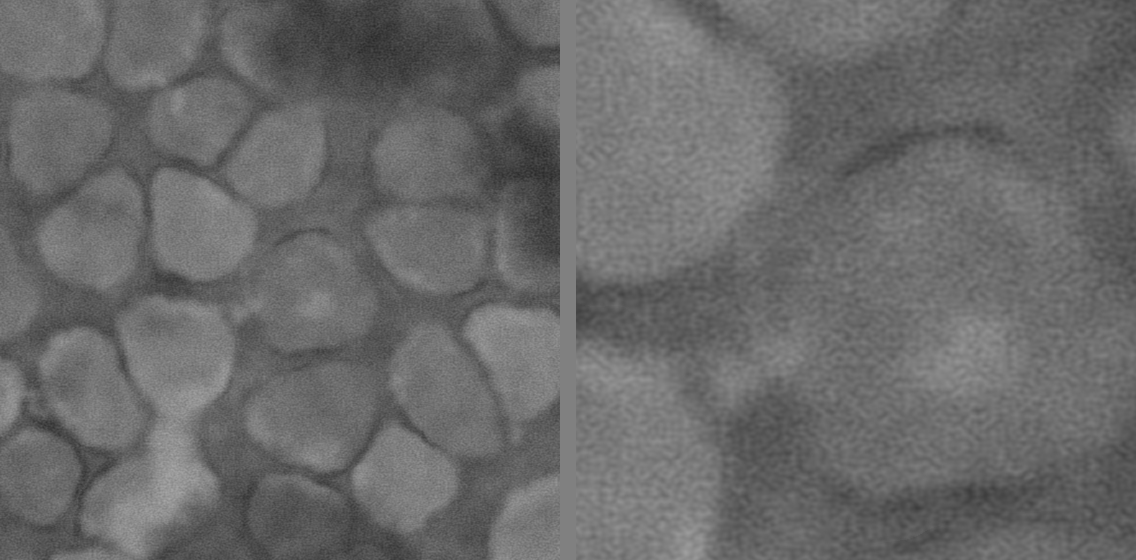
Left: the whole. Right: its middle third, enlarged.
This texture is drawn by a Shadertoy shader. Its source:

```glsl
// Soft grey micrograph of packed round cells with dark gaps, pale patches and film grain.
#define CELLS 4.7        // cells across the canvas
#define JITTER 0.72      // irregularity of the packing
#define ROUNDING 14.0    // higher gives sharper cell corners
#define GAP_TONE 0.365
#define CELL_TONE 0.455
#define CELL_SPREAD 0.085
#define DARK_TONE 0.225
#define PALE_TONE 0.60
#define MEMBRANE 0.085   // darkness of the cell outlines
#define MOTTLE 0.052
#define GRAIN 0.105
#define GRAIN_SCALE 235.0

vec2 hash22(vec2 p) {
    vec3 q = fract(p.xyx * vec3(0.1031, 0.1030, 0.0973));
    q += dot(q, q.yzx + 33.33);
    return fract((q.xx + q.yz) * q.zy);
}

float gradientNoise(vec2 p) {
    vec2 i = floor(p), f = p - i;
    vec2 u = f * f * f * (f * (f * 6.0 - 15.0) + 10.0);
    vec2 e = vec2(0.0, 1.0);
    float a = dot(hash22(i) * 2.0 - 1.0, f);
    float b = dot(hash22(i + e.yx) * 2.0 - 1.0, f - e.yx);
    float c = dot(hash22(i + e.xy) * 2.0 - 1.0, f - e.xy);
    float d = dot(hash22(i + e.yy) * 2.0 - 1.0, f - e.yy);
    return mix(mix(a, b, u.x), mix(c, d, u.x), u.y);
}

float fbm(vec2 p) {
    float sum = 0.0, amp = 1.0;
    for (int i = 0; i < 4; i++) {
        sum += amp * gradientNoise(p);
        p = mat2(1.6, 1.2, -1.2, 1.6) * p + 7.3;
        amp *= 0.55;
    }
    return sum;
}

// Soft-edged stroke from a to b: 1 inside, 0 beyond the outer radius
float softStroke(vec2 p, vec2 a, vec2 b, float inner, float outer) {
    vec2 ab = b - a;
    float t = clamp(dot(p - a, ab) / dot(ab, ab), 0.0, 1.0);
    return 1.0 - smoothstep(inner, outer, length(p - a - ab * t));
}

vec2 cellOffset(vec2 id) {
    return 0.5 + JITTER * (hash22(id + 11.0) - 0.5);
}

// x: rounded distance inside the cell wall, y: random value of the cell
vec2 packedCells(vec2 p) {
    vec2 base = floor(p), f = p - base;
    vec2 nearest = vec2(0.0), toCentre = vec2(9.0);
    for (int y = -1; y <= 1; y++)
    for (int x = -1; x <= 1; x++) {
        vec2 g = vec2(x, y);
        vec2 r = g + cellOffset(base + g) - f;
        if (dot(r, r) < dot(toCentre, toCentre)) { toCentre = r; nearest = g; }
    }
    vec2 rnd = hash22(base + nearest + 47.0);
    float radius = mix(0.52, 0.72, rnd.x);
    float walls = exp(-ROUNDING * (radius - length(toCentre)));
    for (int y = -2; y <= 2; y++)
    for (int x = -2; x <= 2; x++) {
        vec2 g = nearest + vec2(x, y);
        vec2 r = g + cellOffset(base + g) - f;
        vec2 across = r - toCentre;
        if (dot(across, across) > 1e-4)
            walls += exp(-ROUNDING * dot(0.5 * (toCentre + r), normalize(across)));
    }
    return vec2(-log(walls) / ROUNDING, rnd.y);
}

void mainImage(out vec4 fragColor, in vec2 fragCoord) {
    vec2 uv = fragCoord / iResolution.y;
    vec2 warp = vec2(fbm(uv * 6.0 + 3.0), fbm(uv * 6.0 + 29.0));
    float broad = fbm(uv * 3.2 + 13.0);
    float local = fbm(uv * 8.0 + 51.0);

    // Cells over the uneven material between them
    vec2 cell = packedCells((uv + 0.028 * warp) * CELLS);
    float edge = cell.x - 0.01 + 0.03 * local;
    float body = smoothstep(-0.04, 0.09, edge);
    float cellTone = CELL_TONE + CELL_SPREAD * (cell.y - 0.5);
    float tone = mix(GAP_TONE + 0.09 * local, cellTone, body);

    // Broken dark membranes and pale inner rims
    float line = exp(-pow(edge / 0.035, 2.0));
    tone -= MEMBRANE * line * smoothstep(-0.15, 0.35, fbm(uv * 5.0 + 81.0));
    float rim = exp(-pow((edge - 0.11) / 0.07, 2.0));
    tone += 0.075 * rim * smoothstep(0.0, 0.5, fbm(uv * 6.0 + 67.0));

    // Deep shadows that swallow the cells
    vec2 q = uv + 0.07 * warp;
    float dark = softStroke(q, vec2(0.58, 0.94), vec2(0.84, 0.91), 0.0, 0.19);
    dark = max(dark, softStroke(q, vec2(0.93, 0.76), vec2(1.02, 0.57), 0.0, 0.14));
    dark = max(dark, 0.6 * softStroke(q, vec2(0.34, 0.02), vec2(0.64, 0.02), 0.07, 0.13));
    dark = max(dark, 0.6 * smoothstep(0.3, 0.75, -broad));
    tone = mix(tone, DARK_TONE, 0.88 * dark);

    // Pale streak and scattered bright flecks
    float pale = softStroke(q, vec2(0.24, 0.04), vec2(0.35, 0.26), 0.01, 0.075);
    pale = max(pale, 0.8 * smoothstep(0.34, 0.72, fbm(uv * 5.5 + 101.0)));
    tone = mix(tone, PALE_TONE, 0.75 * pale * (1.0 - 0.6 * dark));

    // Cloudy variation, fine mottling and grain
    tone += 0.065 * broad + MOTTLE * fbm(uv * 17.0 + 5.0);
    tone += 0.03 * gradientNoise(uv * vec2(70.0, 110.0));
    tone += GRAIN * gradientNoise(uv * GRAIN_SCALE * vec2(0.93, 1.17) + 0.37);
    fragColor = vec4(vec3(clamp(tone, 0.0, 1.0)), 1.0);
}
```
